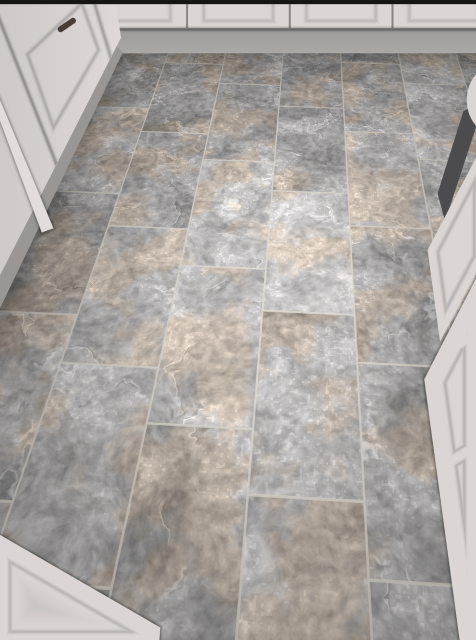
This texture is drawn by a WebGL 1 fragment shader. Its source:

```glsl
precision highp float;
// A slate-tiled kitchen floor in perspective, framed by pale cabinets.
// Floor coordinates come from a projective map; each column of tiles slips by
// a third. Layered noise gives the stone; half-plane quads give the joinery.
uniform vec2 u_resolution;

#define FRAME vec2(5.70, 7.68)
#define HORIZON 4.54
#define TILE_WIDTH 0.133
#define TILE_DEPTH 39.2
#define ROW_TILT 0.03
#define GROUT_HALF vec2(0.010, 0.0065)
#define TILE_VARIATION 0.09
#define STONE_CONTRAST 0.50
#define WHITE vec3(0.86, 0.84, 0.83)
#define GROUT vec3(0.77, 0.75, 0.72)
#define SLATE vec3(0.63, 0.615, 0.605)
#define INK vec3(0.09, 0.08, 0.07)

float pixel; // one canvas pixel in frame units

float hash(vec2 p) {
  p = fract(p * vec2(0.1031, 0.1173));
  p += dot(p, p.yx + 33.33);
  return fract((p.x + p.y) * p.x * 17.3);
}

float noise(vec2 p) {
  vec2 i = floor(p), f = fract(p);
  f = f * f * (3.0 - 2.0 * f);
  return mix(mix(hash(i), hash(i + vec2(1, 0)), f.x),
             mix(hash(i + vec2(0, 1)), hash(i + vec2(1, 1)), f.x), f.y);
}

float fbm(vec2 p) {
  float sum = 0.0, gain = 0.5;
  for (int i = 0; i < 5; i++) {
    sum += gain * noise(p);
    p = mat2(1.6, 1.2, -1.2, 1.6) * p + 7.3;
    gain *= 0.52;
  }
  return sum;
}

// Signed distance to a line, and to a convex quad listed clockwise (inside > 0)
float side(vec2 p, vec2 a, vec2 b) {
  vec2 e = normalize(b - a), d = p - a;
  return e.x * d.y - e.y * d.x;
}

float quad(vec2 p, vec2 a, vec2 b, vec2 c, vec2 d) {
  return min(min(side(p, a, b), side(p, b, c)), min(side(p, c, d), side(p, d, a)));
}

void paint(inout vec3 col, float d, vec3 ink) {
  col = mix(col, ink, smoothstep(-pixel, pixel, d));
}

// A soft shaded crease along the contour d = 0
void groove(inout vec3 col, float d, float depth) {
  col *= 1.0 - depth * exp(-d * d / 0.0006);
}

vec3 stone(vec2 uv, vec2 id) {
  vec2 q = uv * vec2(1.0, 2.0) + 40.0 * vec2(hash(id + 3.1), hash(id + 9.7));
  vec2 warp = vec2(fbm(q * 2.0), fbm(q * 2.0 + 19.0));
  float cloud = fbm(q * 2.4 + 1.6 * warp);
  float grain = fbm(q * 15.0 + warp * 3.0);
  float cleft = fbm(q * 1.1 + warp * 0.9 + 31.0) - 0.53;
  float tone = 1.0 + STONE_CONTRAST * (cloud - 0.48) + 0.40 * (grain - 0.48);
  tone += TILE_VARIATION * (hash(id + 5.3) - 0.5) * 2.0;
  // Split layers: a pale broken lip with a darker ledge beside it
  float lip = smoothstep(0.45, 0.65, noise(q * 4.0 + 11.0));
  tone += lip * (0.16 * exp(-pow(cleft * 75.0, 2.0)) - 0.08 * exp(-pow((cleft + 0.025) * 55.0, 2.0)));
  tone += 0.10 * smoothstep(0.68, 0.82, noise(q * 34.0)) * smoothstep(0.42, 0.65, cloud);
  float rust = smoothstep(0.48, 0.66, fbm(q * 1.7 + 53.0));
  return SLATE * tone * mix(vec3(0.985, 1.0, 1.015), vec3(1.05, 1.01, 0.96), rust);
}

vec3 tiledFloor(vec2 p) {
  float depth = p.y + HORIZON, width = TILE_WIDTH * depth;
  float u = (p.x - 3.39 + 0.08 * (p.y - 0.65)) / width;
  float column = floor(u);
  float v = TILE_DEPTH / depth + 0.273 + column / 3.0 + ROW_TILT * (fract(u) - 0.5);
  vec2 uv = vec2(u, v), id = floor(uv), edge = 0.5 - abs(fract(uv) - 0.5);
  vec2 blur = pixel * vec2(1.0 / width, TILE_DEPTH / (depth * depth));
  vec2 joint = 1.0 - smoothstep(GROUT_HALF - blur, GROUT_HALF + blur, edge);
  vec3 col = mix(stone(fract(uv), id), GROUT, 0.85 * max(joint.x, joint.y));
  // Ceiling light pools mid-floor; edges fall into shade
  vec2 glow = (p - vec2(3.3, 3.6)) / vec2(2.6, 3.6);
  col *= 0.84 + 0.32 * exp(-dot(glow, glow));
  float wall = min(p.y - 0.63, side(p, vec2(0.0, 3.7), vec2(1.47, 0.63)));
  return col * (1.0 - 0.30 * exp(-max(wall, 0.0) * 4.0));
}

void backUnits(inout vec3 col, vec2 p) {
  paint(col, 0.64 - p.y, vec3(0.66, 0.65, 0.64) * (0.9 + 0.25 * (p.y - 0.2)));
  paint(col, 0.34 - p.y, WHITE);
  float seam = abs(mod(p.x - 2.24 + 0.615, 1.23) - 0.615);
  if (p.y < 0.34) {
    groove(col, min(seam - 0.20, 0.25 - p.y), 0.13);
    paint(col, 0.012 - seam, vec3(0.54, 0.52, 0.51));
  }
  groove(col, p.y - 0.35, 0.35);
}

void leftUnits(inout vec3 col, vec2 p) {
  paint(col, quad(p, vec2(1.20, 0.3), vec2(1.47, 0.63), vec2(-0.1, 3.91), vec2(-0.1, 2.5)), vec3(0.60, 0.59, 0.58));
  float face = quad(p, vec2(-0.1, -0.1), vec2(1.36, -0.1), vec2(1.45, 0.45), vec2(-0.1, 3.5));
  paint(col, face, WHITE * (0.94 + 0.05 * p.x));
  if (face > 0.0) {
    groove(col, side(p, vec2(1.12, 0.0), vec2(1.33, 0.7)), 0.25);
    groove(col, side(p, vec2(0.0, 0.25), vec2(0.68, 1.98)), 0.30);
    groove(col, quad(p, vec2(0.33, 0.65), vec2(0.98, 0.04), vec2(1.18, 0.60), vec2(0.64, 1.53)), 0.18);
  }
  float post = quad(p, vec2(-0.1, 0.96), vec2(0.64, 2.74), vec2(0.50, 2.79), vec2(-0.1, 1.18));
  groove(col, post, 0.25);
  paint(col, post, WHITE * 1.03);
  vec2 grip = p - vec2(0.80, 0.30), along = normalize(vec2(0.16, -0.11));
  paint(col, 0.035 - length(grip - along * clamp(dot(grip, along), -0.09, 0.09)), INK * 3.0);
}

void rightUnits(inout vec3 col, vec2 p) {
  paint(col, quad(p, vec2(5.55, 1.33), vec2(5.8, 1.22), vec2(5.33, 2.66), vec2(5.24, 2.32)), vec3(0.30, 0.30, 0.31));
  paint(col, 0.33 - length((p - vec2(5.92, 1.2)) * vec2(1.0, 0.8)), WHITE);
  float post = quad(p, vec2(5.8, 1.70), vec2(5.8, 3.1), vec2(5.27, 4.1), vec2(5.12, 3.0));
  paint(col, post, WHITE);
  if (post > 0.0) groove(col, post - 0.12, 0.16);
  float door = quad(p, vec2(5.8, 3.15), vec2(5.8, 7.8), vec2(5.52, 7.8), vec2(5.08, 4.55));
  groove(col, door, 0.3);
  paint(col, door, WHITE);
  if (door > 0.0) {
    float rail = abs(mod(p.y + 0.6 * p.x, 1.35) - 0.675) - 0.09;
    groove(col, min(door - 0.24, rail), 0.16);
  }
}

void main() {
  vec2 p = vec2(gl_FragCoord.x, u_resolution.y - gl_FragCoord.y) / u_resolution * FRAME;
  pixel = 0.7 * FRAME.y / u_resolution.y;
  vec3 col = tiledFloor(p);
  backUnits(col, p);
  leftUnits(col, p);
  rightUnits(col, p);
  // Near door corner and the dark strip along the top
  float corner = quad(p, vec2(-0.1, 6.36), vec2(1.92, 7.53), vec2(1.90, 7.8), vec2(-0.1, 7.8));
  groove(col, corner, 0.3);
  paint(col, corner, WHITE * (1.0 - 0.12 * smoothstep(0.2, 0.7, corner)));
  if (corner > 0.0) groove(col, corner - 0.22, 0.15);
  paint(col, 0.05 - p.y, INK);
  gl_FragColor = vec4(clamp(col, 0.0, 1.0), 1.0);
}
```
